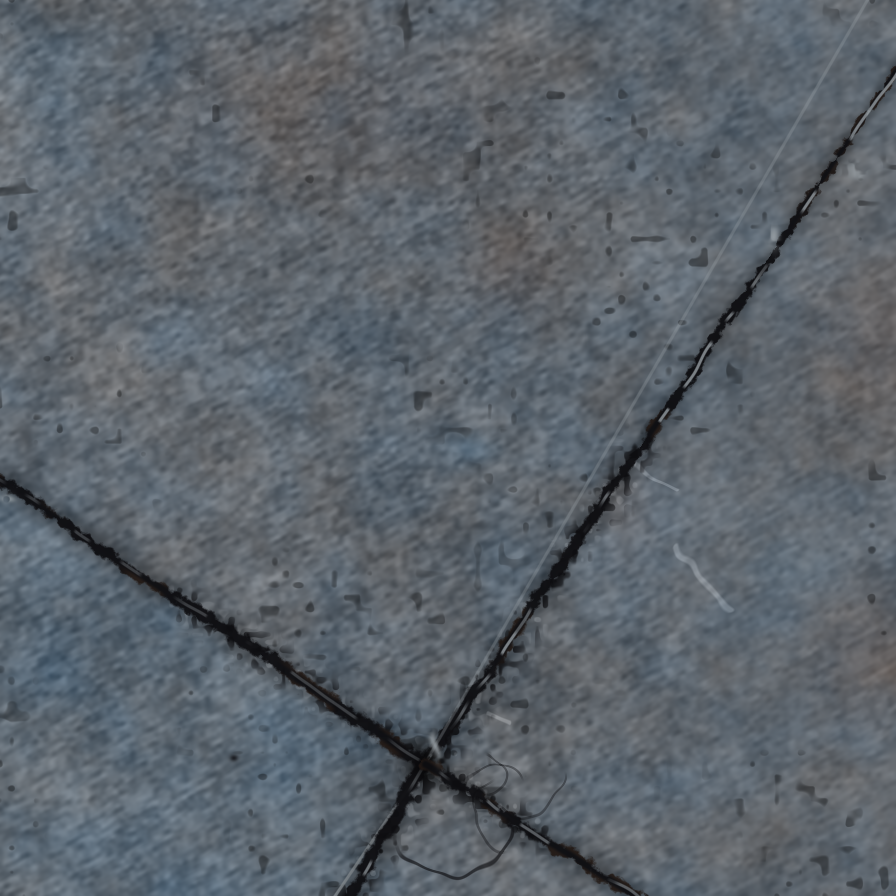
Write a WebGL 2 fragment shader that draws this texture.

```glsl
#version 300 es
precision highp float;
uniform vec2 u_resolution;
out vec4 outColor;

const vec3 STONE = vec3(0.372, 0.402, 0.432);
const vec3 BLUE_TINT = vec3(-0.025, 0.012, 0.040);
const vec3 RUST_TINT = vec3(0.012, -0.025, -0.050);
const vec3 JOINT_DARK = vec3(0.050, 0.050, 0.062);
const vec3 JOINT_RUST = vec3(0.17, 0.12, 0.09);
const vec3 CHIP_LIGHT = vec3(0.62, 0.65, 0.67);
const vec2 CROSSING = vec2(0.475, 0.147);
const vec2 LEFT_END = vec2(-0.02, 0.477);
const vec2 RIGHT_END = vec2(0.725, -0.010);
const vec2 TOP_END = vec2(1.014, 0.942);
const vec2 FOOT_END = vec2(0.384, -0.010);
const vec2 GRAIN_DIR = vec2(0.88, 0.475);
const vec2 GRAIN_FREQ = vec2(85.0, 190.0);
const float GRAIN_GAIN = 0.21;

float hash(vec2 p) {
  vec3 q = fract(vec3(p.xyx) * 0.1031);
  q += dot(q, q.yzx + 33.33);
  return fract((q.x + q.y) * q.z);
}

float noise(vec2 p) {
  vec2 i = floor(p), f = fract(p);
  f = f * f * (3.0 - 2.0 * f);
  return mix(mix(hash(i), hash(i + vec2(1, 0)), f.x),
             mix(hash(i + vec2(0, 1)), hash(i + vec2(1, 1)), f.x), f.y);
}

float fbm(vec2 p) {
  float sum = 0.0, gain = 0.5;
  for (int i = 0; i < 4; i++) {
    sum += gain * noise(p);
    p = mat2(1.6, 1.2, -1.2, 1.6) * p + 17.3;
    gain *= 0.5;
  }
  return sum / 0.9375;
}

// Soft elliptical patch
float patchAt(vec2 p, vec2 c, vec2 r) {
  vec2 d = (p - c) / r;
  return exp(-dot(d, d));
}

// Segment coordinates: x = fraction along, y = signed offset, z = distance
vec3 segment(vec2 p, vec2 a, vec2 b) {
  vec2 ab = b - a, ap = p - a;
  float t = clamp(dot(ap, ab) / dot(ab, ab), 0.0, 1.0);
  return vec3(t, (ab.x * ap.y - ab.y * ap.x) / length(ab), length(ap - ab * t));
}

float hairline(vec2 p, vec2 a, vec2 b, float width) {
  return 1.0 - smoothstep(width * 0.3, width, segment(p, a, b).z);
}

// Circular hair kept to one side of its centre
float arc(vec2 p, vec2 c, float r, vec2 side, float width) {
  vec2 d = p - c;
  float ring = 1.0 - smoothstep(width * 0.3, width, abs(length(d) - r));
  return ring * smoothstep(0.2, 0.5, dot(normalize(d + 1e-5), side));
}

// Ragged dark joint with a worn rim and a broken light sliver
vec3 drawJoint(vec3 col, vec2 p, vec2 a, vec2 b, vec2 widths, float sliver, float seed) {
  vec3 s = segment(p, a, b);
  float along = s.x * length(b - a);
  float wobble = (noise(vec2(along * 30.0, seed)) - 0.5) * 0.005;
  float rough = (fbm(p * 130.0 + seed) - 0.5) * 0.012;
  float width = mix(widths.x, widths.y, s.x);
  float off = s.y + wobble, d = s.z + wobble * sign(s.y) + rough;
  float halo = exp(-pow(s.z / (width * 2.4), 2.0));
  col *= 1.0 - 0.30 * halo;
  float rust = smoothstep(0.45, 0.7, noise(vec2(along * 22.0, seed + 7.0)));
  vec3 dark = mix(JOINT_DARK, JOINT_RUST, rust * smoothstep(0.2, 1.0, s.z / width) * 0.7);
  col = mix(col, dark, 0.94 * (1.0 - smoothstep(width * 0.55, width * 1.25, d)));
  float broken = smoothstep(0.50, 0.72, noise(vec2(along * 45.0, seed + 3.0)));
  float line = 1.0 - smoothstep(0.0007, 0.0026, abs(off - 0.001));
  return mix(col, CHIP_LIGHT, line * broken * sliver);
}

void main() {
  vec2 p = gl_FragCoord.xy / u_resolution;

  // Broad stains and tints
  float cloud = fbm(p * 7.0 + 3.0) - 0.5;
  float mottled = fbm(p * 28.0 + 9.0) - 0.5;
  float leftSlab = smoothstep(0.01, -0.03, segment(p, LEFT_END, CROSSING).y) * smoothstep(0.48, 0.36, p.x);
  float blue = 0.6 * leftSlab + patchAt(p, vec2(0.53, 0.50), vec2(0.03, 0.018))
    + 0.7 * patchAt(p, vec2(0.06, 0.92), vec2(0.10, 0.08)) + 0.8 * patchAt(p, vec2(0.88, 0.37), vec2(0.06, 0.03));
  float rust = patchAt(p, vec2(0.57, 0.70), vec2(0.05, 0.05)) + 0.7 * patchAt(p, vec2(0.38, 0.88), vec2(0.20, 0.10))
    + patchAt(p, vec2(0.98, 0.62), vec2(0.07, 0.09)) + patchAt(p, vec2(0.97, 0.27), vec2(0.06, 0.08))
    + 0.8 * patchAt(p, vec2(0.70, 0.43), vec2(0.03, 0.05));
  float shade = patchAt(p, vec2(0.68, 0.25), vec2(0.10, 0.07)) + 0.6 * patchAt(p, vec2(0.90, 0.52), vec2(0.10, 0.08));
  vec3 col = STONE + BLUE_TINT * blue + RUST_TINT * rust + cloud * 0.10 + mottled * 0.13 - 0.035 * shade;
  col += 0.035 * patchAt(p, vec2(0.05, 0.92), vec2(0.08, 0.08));
  col += vec3(0.07, 0.0, -0.06) * (fbm(p * 16.0 + 40.0) - 0.5);

  // Slanted stone grain
  vec2 g = vec2(dot(p, GRAIN_DIR), dot(p, vec2(-GRAIN_DIR.y, GRAIN_DIR.x)));
  g += 0.006 * vec2(cloud, mottled);
  float grain = 0.6 * noise(g * GRAIN_FREQ) + 0.4 * noise(p * 155.0 + 31.0) - 0.5;
  float calm = 1.0 - 0.35 * smoothstep(0.55, 0.9, p.x);
  col += grain * GRAIN_GAIN * calm;

  // Sparse pits
  float pits = smoothstep(0.80, 0.92, noise(p * 75.0 + 60.0)) * smoothstep(0.5, 0.7, noise(p * 9.0 + 5.0));
  col *= 1.0 - 0.35 * pits;
  col = mix(col, JOINT_DARK, 0.8 * patchAt(p, vec2(0.261, 0.154), vec2(0.005, 0.004)));

  // Pale scratches and fine hairs
  vec2 q = p + 0.012 * (vec2(noise(p * 45.0), noise(p * 45.0 + 20.0)) - 0.5);
  float scratch = hairline(q, vec2(0.755, 0.388), vec2(0.815, 0.316), 0.004)
    + hairline(q, vec2(0.705, 0.482), vec2(0.760, 0.455), 0.003)
    + hairline(q, vec2(0.545, 0.207), vec2(0.570, 0.194), 0.003);
  col += 0.13 * scratch;
  float hairs = arc(q, vec2(0.505, 0.088), 0.066, vec2(0.2, -0.98), 0.0028);
  for (int i = 0; i < 4; i++) {
    float k = float(i);
    vec2 c = vec2(0.535 + 0.016 * k, 0.135 - 0.022 * mod(k, 3.0));
    hairs += 0.6 * arc(q, c, 0.028 + 0.006 * k, vec2(cos(k * 1.7), sin(k * 1.7)), 0.0022);
  }
  col = mix(col, JOINT_DARK, 0.65 * min(hairs, 1.0));

  // Crumbs gathered beside the joints
  float nearA = segment(p, mix(LEFT_END, CROSSING, 0.45), mix(CROSSING, RIGHT_END, 0.5)).z;
  float nearB = segment(p, FOOT_END, mix(CROSSING, TOP_END, 0.45)).z;
  float band = exp(-pow(min(nearA, nearB) / 0.018, 2.0));
  float crumbs = noise(p * 120.0 + 80.0);
  col = mix(col, JOINT_DARK, 0.8 * band * smoothstep(0.62, 0.80, crumbs));
  col += 0.16 * band * smoothstep(0.30, 0.12, crumbs);

  // Joints between the slabs
  col = drawJoint(col, p, TOP_END, CROSSING, vec2(0.0038, 0.0068), 0.75, 11.0);
  col = drawJoint(col, p, CROSSING, FOOT_END, vec2(0.0085, 0.0065), 0.65, 23.0);
  col = drawJoint(col, p, LEFT_END, CROSSING, vec2(0.0055, 0.0080), 0.30, 37.0);
  col = drawJoint(col, p, CROSSING, RIGHT_END, vec2(0.0070, 0.0060), 0.50, 51.0);

  // Loose pale chips
  float chips = patchAt(q, vec2(0.956, 0.809), vec2(0.011, 0.006)) + patchAt(q, vec2(0.859, 0.733), vec2(0.006, 0.011))
    + patchAt(q, vec2(0.484, 0.168), vec2(0.004, 0.013)) + patchAt(q, vec2(0.013, 0.448), vec2(0.009, 0.004));
  col = mix(col, CHIP_LIGHT, 0.8 * min(chips, 1.0) * smoothstep(0.25, 0.6, noise(p * 140.0)));

  outColor = vec4(clamp(col, 0.0, 1.0), 1.0);
}
```
